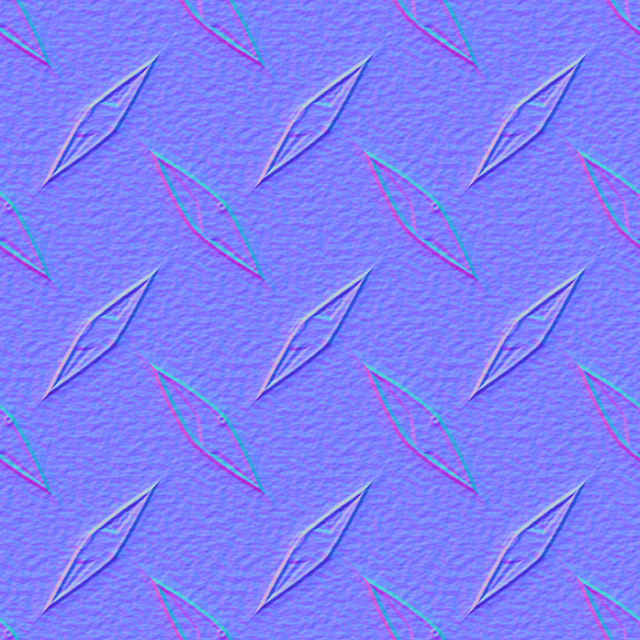
Reproduce this texture map procedurally as a WebGL 1 fragment shader.

```glsl
precision highp float;
uniform vec2 u_resolution;

const float REPEATS = 3.0;
const float SAMPLE_STEP = 0.003;
const float STUD_LENGTH = 0.4;            // half length, in tiles
const vec2 RISING_CENTRE = vec2(0.472, 0.434);
const vec2 RISING_AXIS = vec2(0.661, 0.750);
const vec2 FALLING_CENTRE = vec2(0.972, 0.990);
const vec2 FALLING_AXIS = vec2(-0.658, 0.753);
const float BODY_HEIGHT = 0.024;
const float SKIRT_HEIGHT = 0.010;
const float RIM_HEIGHT = 0.017;
const float RIM_WIDTH = 0.025;
const float HOLLOW_DEPTH = 0.021;
const float KNOB_HEIGHT = 0.018;
const float CRUMB_HEIGHT = 0.011;
const float COARSE_GRAIN = 0.0042;
const float FINE_GRAIN = 0.0020;

// Gradient noise that wraps after "period" lattice cells
vec2 gradientAt(vec2 lattice, vec2 period) {
  vec2 k = mod(lattice, period);
  float h = fract(sin(dot(k, vec2(127.1, 311.7))) * 43758.5);
  float angle = 6.28318 * h;
  return vec2(cos(angle), sin(angle));
}

float gradientNoise(vec2 tile, vec2 period) {
  vec2 p = tile * period;
  vec2 i = floor(p);
  vec2 f = p - i;
  vec2 w = f * f * f * (f * (f * 6.0 - 15.0) + 10.0);
  vec2 e = vec2(1.0, 0.0);
  float a = dot(gradientAt(i, period), f);
  float b = dot(gradientAt(i + e.xy, period), f - e.xy);
  float c = dot(gradientAt(i + e.yx, period), f - e.yx);
  float d = dot(gradientAt(i + e.xx, period), f - e.xx);
  return mix(mix(a, b, w.x), mix(c, d, w.x), w.y);
}

// Shape helpers, in stud space: x along the axis, tips at -1 and 1
vec2 studSpace(vec2 tile, vec2 centre, vec2 axis) {
  vec2 d = fract(tile - centre + 0.5) - 0.5;
  return vec2(dot(d, axis), dot(d, vec2(axis.y, -axis.x))) / STUD_LENGTH;
}

float lens(vec2 q, float halfWidth, float bow) {
  return halfWidth * (1.0 - pow(abs(q.x) + 1e-4, bow)) - abs(q.y);
}

float cross2(vec2 a, vec2 b) {
  return a.x * b.y - a.y * b.x;
}

float wedge(vec2 q, vec2 apex, vec2 fromRay, vec2 toRay) {
  vec2 d = q - apex;
  return min(cross2(normalize(fromRay), d), cross2(d, normalize(toRay)));
}

float segmentDistance(vec2 q, vec2 a, vec2 b) {
  vec2 ab = b - a;
  return length(q - a - ab * clamp(dot(q - a, ab) / dot(ab, ab), 0.0, 1.0));
}

float ridge(float d, float width) {
  return exp(-d * d / (width * width));
}

// Raised body with a rim and sunken facets
float emboss(float edge, float facet) {
  float hollow = min(facet, edge - 0.05);
  return SKIRT_HEIGHT * smoothstep(-0.14, 0.0, edge)
       + BODY_HEIGHT * smoothstep(-0.025, 0.03, edge)
       + RIM_HEIGHT * ridge(edge - 0.025, RIM_WIDTH)
       - HOLLOW_DEPTH * smoothstep(-0.02, 0.03, hollow);
}

float risingStud(vec2 tile) {
  vec2 q = studSpace(tile, RISING_CENTRE, RISING_AXIS);
  float edge = lens(q, 0.21, 1.25);
  float upper = wedge(q, vec2(0.26, 0.03), vec2(-0.12, -0.19), vec2(0.69, -0.03));
  float lower = wedge(q, vec2(-0.17, 0.05), vec2(-0.75, -0.02), vec2(-0.12, -0.12));
  float h = emboss(edge, max(upper, lower));
  float loopLine = segmentDistance(q, vec2(-0.13, -0.18), vec2(0.0, -0.19)) - 0.04;
  h += 0.7 * KNOB_HEIGHT * ridge(loopLine, 0.022);
  h += KNOB_HEIGHT * ridge(length(q - vec2(0.04, 0.19)), 0.055);
  h += RIM_HEIGHT * ridge(segmentDistance(q, vec2(-0.65, 0.0), vec2(-0.25, -0.04)), 0.03);
  float crumbArea = smoothstep(0.0, 0.03, min(upper, edge - 0.03))
                  * smoothstep(0.75, 0.5, q.x);
  return h + CRUMB_HEIGHT * crumbArea * gradientNoise(tile, vec2(60.0));
}

float fallingStud(vec2 tile) {
  vec2 q = studSpace(tile, FALLING_CENTRE, FALLING_AXIS);
  float edge = lens(q, 0.245, 1.45);
  float upper = wedge(q, vec2(0.20, 0.02), vec2(-0.39, -0.24), vec2(0.75, 0.03));
  float lower = wedge(q, vec2(-0.31, -0.07), vec2(-0.60, 0.07), vec2(0.12, -0.15));
  float h = emboss(edge, max(upper, lower));
  float knob = length(q - vec2(-0.04, 0.20));
  return h + KNOB_HEIGHT * ridge(knob - 0.035, 0.025);
}

float surfaceHeight(vec2 tile) {
  float grain = COARSE_GRAIN * gradientNoise(tile, vec2(24.0, 32.0))
              + FINE_GRAIN * gradientNoise(tile, vec2(46.0, 64.0));
  return grain + STUD_LENGTH * (risingStud(tile) + fallingStud(tile));
}

void main() {
  vec2 tile = gl_FragCoord.xy / u_resolution * REPEATS;
  vec2 e = vec2(SAMPLE_STEP, 0.0);
  vec2 slope = vec2(surfaceHeight(tile + e.xy) - surfaceHeight(tile - e.xy),
                    surfaceHeight(tile + e.yx) - surfaceHeight(tile - e.yx));
  slope /= 2.0 * SAMPLE_STEP;
  // Tangent-space normal with its x axis reversed
  vec3 normal = normalize(vec3(slope.x, -slope.y, 1.0));
  gl_FragColor = vec4(0.5 + 0.5 * normal, 1.0);
}
```
